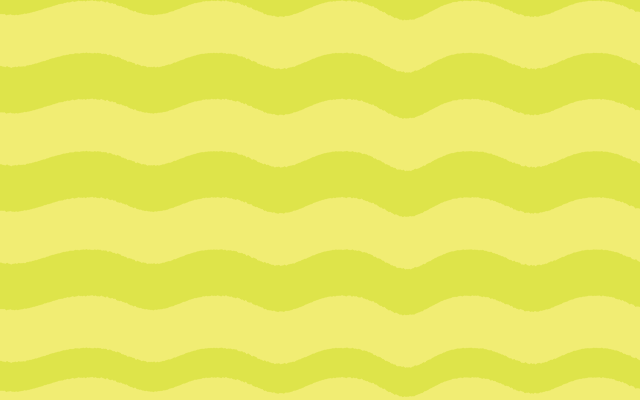
Write a Shadertoy shader that draws this pattern.

```glsl
// Pale lemon wavy bands with torn paper edges on a lime ground.
// One height curve bends every band; layered sines roughen its two edges,
// and the lowest band sits closer to its neighbour than the others.

// Depth of the shared wave below its crests, in canvas heights.
float waveDepth(float x) {
    // The outer half-waves are stretched at the left, squeezed at the right.
    float t = x - 0.225;
    t *= t < 0.0 ? 0.82 : 1.0;
    t += 0.12 * max(x - 1.492, 0.0);

    // Broad crests, tighter troughs.
    float wave = pow(0.5 - 0.5 * cos(6.28319 * t / 0.3167), 1.3);

    // Troughs deepen to the right, the fourth most of all.
    float swell = (x - 1.0167) / 0.08;
    float depth = 0.0354 + 0.0042 * smoothstep(0.54, 0.69, x)
                * (1.0 - smoothstep(1.49, 1.6, x))
                + 0.0088 * exp(-swell * swell);
    return depth * wave;
}

// Fine ragged offset along an edge; the seed sets the edges apart.
float tornEdge(float x, float seed) {
    float rough = 0.65 + 0.35 * sin(19.0 * x + 2.0 * seed);
    float fray = sin(293.0 * x + seed + 2.0 * sin(71.0 * x))
               + 0.8 * sin(521.0 * x + 3.0 * seed + 1.5 * sin(113.0 * x))
               + 0.6 * sin(887.0 * x + 5.0 * seed);
    return 0.0009 * rough * fray;
}

void mainImage(out vec4 fragColor, in vec2 fragCoord) {
    // Canvas heights, with y measured down from the top.
    vec2 p = vec2(fragCoord.x, iResolution.y - fragCoord.y) / iResolution.y;
    float soft = 0.75 / iResolution.y;

    float y = p.y - waveDepth(p.x);
    float upperFray = tornEdge(p.x, 1.3);
    float lowerFray = tornEdge(p.x, 4.1);

    // Pale bands, from top to bottom.
    float cover = 0.0;
    for (int i = 0; i < 5; i++) {
        float top = 0.002 + 0.2458 * float(i) - (i == 4 ? 0.0415 : 0.0);
        float below = y - top - upperFray;
        float above = top + 0.1305 + lowerFray - y;
        cover = max(cover, smoothstep(-soft, soft, min(below, above)));
    }

    vec3 lime = vec3(0.87, 0.893, 0.29);
    vec3 lemon = vec3(0.945, 0.93, 0.45);
    fragColor = vec4(mix(lime, lemon, cover), 1.0);
}
```
